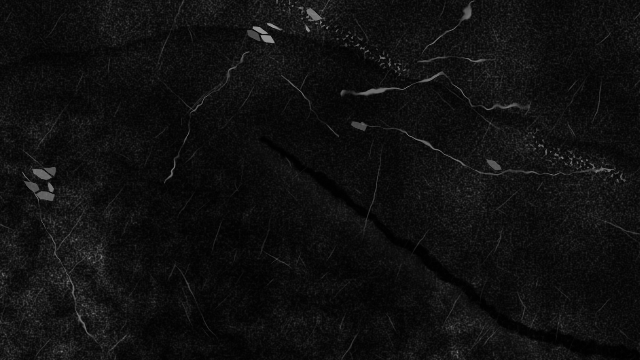
Write a WebGL 2 fragment shader that draws this texture.

```glsl
#version 300 es
precision highp float;
uniform vec2 u_resolution;
out vec4 fragColor;

vec2 hash2(vec2 p) {
    vec3 q = fract(p.xyx * vec3(0.1031, 0.1030, 0.0973));
    q += dot(q, q.yzx + 33.33);
    return fract((q.xx + q.yz) * q.zy);
}

float corner(vec2 cell, vec2 offset) {
    float angle = 6.2832 * hash2(cell).x;
    return dot(vec2(cos(angle), sin(angle)), offset);
}

float gradientNoise(vec2 p) {
    vec2 i = floor(p), f = fract(p), e = vec2(1.0, 0.0);
    vec2 u = f * f * f * (f * (f * 6.0 - 15.0) + 10.0);
    return mix(mix(corner(i, f), corner(i + e, f - e), u.x),
               mix(corner(i + e.yx, f - e.yx), corner(i + 1.0, f - 1.0), u.x), u.y);
}

float fbm(vec2 p) {
    float sum = 0.0, amp = 0.5;
    for (int i = 0; i < 5; i++) {
        sum += amp * gradientNoise(p);
        p = mat2(1.6, 1.2, -1.2, 1.6) * p + 7.3;
        amp *= 0.5;
    }
    return sum;
}

// Distance to a segment in x, position along it in y
vec2 segment(vec2 p, vec2 a, vec2 b) {
    vec2 d = b - a;
    float t = clamp(dot(p - a, d) / dot(d, d), 0.0, 1.0);
    return vec2(length(p - a - d * t), t);
}

float stroke(float dist, float halfWidth) {
    float px = 1.0 / u_resolution.y;
    return 1.0 - smoothstep(max(halfWidth - px, 0.0), halfWidth + px, dist);
}

// Hairline cracks, mostly steep and leaning right
float scratches(vec2 p, float scale) {
    vec2 cell = floor(p * scale);
    float lit = 0.0;
    for (int y = -1; y <= 1; y++)
    for (int x = -1; x <= 1; x++) {
        vec2 id = cell + vec2(x, y);
        vec2 place = hash2(id + scale), kind = hash2(id + scale * 3.7 + 40.0);
        float angle = kind.x < 0.7 ? 0.7 + kind.x : 1.9 + (kind.x - 0.7) * 3.0;
        vec2 reach = vec2(cos(angle), sin(angle)) * (0.2 + 0.6 * place.y);
        vec2 s = segment(p * scale, id + place - reach, id + place + reach);
        float fade = smoothstep(0.0, 0.3, s.y) * smoothstep(1.0, 0.6, s.y);
        lit = max(lit, stroke(s.x / scale, 0.0003) * fade * kind.y * kind.y);
    }
    return lit;
}

// Angular crystal chips gathered around a few centres
float shards(vec2 p) {
    const vec3 clusters[5] = vec3[5](vec3(0.74, 0.89, 0.045), vec3(1.01, 0.655, 0.04),
        vec3(1.354, 0.545, 0.026), vec3(0.13, 0.48, 0.04), vec3(0.87, 0.94, 0.035));
    mat2 stretch = mat2(22.0, 18.0, -10.0, 42.0);
    vec2 q = stretch * p, nearest = vec2(0.0);
    float first = 9.0, second = 9.0;
    for (int y = -1; y <= 1; y++)
    for (int x = -1; x <= 1; x++) {
        vec2 id = floor(q) + vec2(x, y), site = id + hash2(id);
        float d = length(q - site);
        if (d < first) { second = first; first = d; nearest = site; }
        else second = min(second, d);
    }
    vec2 centre = inverse(stretch) * nearest;
    float density = 0.0;
    for (int i = 0; i < 5; i++) {
        vec2 d = (centre - clusters[i].xy) / clusters[i].z;
        density = max(density, 0.75 * exp(-dot(d, d)));
    }
    vec2 pick = hash2(floor(nearest) + 91.0);
    return step(pick.x, density - 0.06) * smoothstep(0.05, 0.25, second - first) * (0.45 + 0.55 * pick.y);
}

float mainVeins(vec2 p) {
    const vec4 ends[12] = vec4[12](
        vec4(0.05, 0.53, 0.12, 0.39), vec4(0.12, 0.39, 0.27, 0.03), vec4(0.69, 0.85, 0.54, 0.70),
        vec4(0.54, 0.70, 0.46, 0.50), vec4(0.78, 0.79, 0.93, 0.63), vec4(0.96, 0.74, 1.23, 0.79),
        vec4(1.16, 0.84, 1.37, 0.84), vec4(1.23, 0.79, 1.30, 0.71), vec4(1.30, 0.71, 1.46, 0.69),
        vec4(1.02, 0.66, 1.35, 0.54), vec4(1.35, 0.54, 1.71, 0.50), vec4(1.18, 0.86, 1.32, 1.0));
    float swell = max(gradientNoise(p * 13.0) + 0.1, 0.0) * smoothstep(0.7, 1.0, p.x);
    float lit = 0.0;
    for (int i = 0; i < 12; i++)
        lit = max(lit, stroke(segment(p, ends[i].xy, ends[i].zw).x, 0.0005 + 0.011 * swell));
    return lit * clamp(0.6 + 1.3 * gradientNoise(p * 24.0) + swell, 0.15, 1.0);
}

void main() {
    vec2 p = gl_FragCoord.xy / u_resolution.y;
    vec2 coarse = vec2(fbm(p * 5.0), fbm(p * 5.0 + 31.0));
    vec2 fine = vec2(gradientNoise(p * 38.0), gradientNoise(p * 38.0 + 17.0));
    vec2 w = p + 0.07 * coarse + 0.008 * fine;

    // Cloudy stone, mossy in the lower left, with fine grain
    float moss = smoothstep(0.15, -0.15, p.y - 0.75 + 0.4 * p.x + 0.3 * coarse.x);
    float tone = 2.2 * fbm(p * 2.6 + 4.0) + (0.6 + 1.8 * moss) * fbm(w * 16.0);
    tone += 1.5 * gradientNoise(p * 190.0) + 0.8 * gradientNoise(p * 83.0);
    tone -= 0.6 * exp(-9.0 * dot(p - vec2(0.75, 0.22), p - vec2(0.75, 0.22)));
    float shade = 0.052 * exp(tone);

    // Broad shadowed fold across the top
    float fold = p.y - 0.85 - 0.06 * sin(p.x * 3.4 - 0.8) + 0.13 * p.x * (p.x - 0.7) + 0.06 * coarse.y;
    shade *= 1.0 - 0.45 * smoothstep(-0.06, 0.0, fold) * smoothstep(0.012, 0.0, fold);

    // Dark fissure with a paler lower flank
    vec2 upper = segment(w, vec2(0.74, 0.61), vec2(1.48, 0.06));
    vec2 lower = segment(w, vec2(1.48, 0.06), vec2(1.76, 0.01));
    float gap = min(upper.x, lower.x);
    vec2 flank = segment(w + vec2(0.022, 0.03), vec2(0.74, 0.61), vec2(1.48, 0.06));
    shade += 0.03 * exp(-flank.x * 35.0);
    shade *= mix(0.12, 1.0, smoothstep(0.003, 0.014, gap - 0.009 * upper.y));

    // Crystal flecks along two crumbling seams
    float seam = min(segment(w, vec2(0.78, 1.0), vec2(1.10, 0.82)).x,
                     segment(w, vec2(1.47, 0.61), vec2(1.73, 0.48)).x);
    float flecks = smoothstep(0.08, 0.4, gradientNoise(p * 115.0));
    shade += flecks * (0.32 * exp(-seam * seam * 2200.0) + 0.025 * moss);

    // Hairlines, veins and chips
    vec2 bent = p + 0.03 * coarse + 0.002 * fine;
    float hair = scratches(bent, 4.0) + scratches(bent, 8.0) + 0.8 * scratches(bent, 15.0);
    shade += 0.2 * hair * clamp(0.6 + 2.0 * gradientNoise(p * 9.0), 0.1, 1.0);
    shade = mix(shade, 0.5, 0.85 * mainVeins(w));
    shade = mix(shade, 0.58, shards(p + 0.004 * fine));

    fragColor = vec4(vec3(clamp(shade, 0.0, 1.0)), 1.0);
}
```
